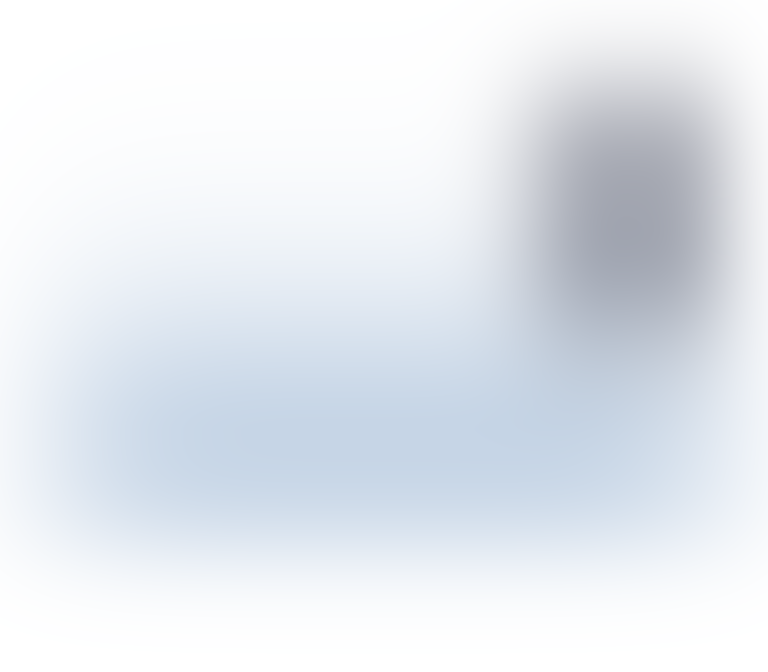
Write a Shadertoy shader that draws this background.

```glsl
// Two soft glows on a white ground: a broad pale blue pool low down
// and a smaller slate shadow at the upper right. Each is a product of
// two lopsided bell curves, and darkens the ground by multiplication.

const vec3 WHITE = vec3(1.0);
const vec3 POOL_BLUE = vec3(0.776, 0.835, 0.902);
const vec3 SHADOW_SLATE = vec3(0.655, 0.664, 0.700);

// Bell curve with its own width and steepness on either side of zero
float lopsidedBell(float offset, vec2 widths, vec2 powers) {
    float side = step(0.0, offset);
    float width = mix(widths.x, widths.y, side);
    float power = mix(powers.x, powers.y, side);
    return exp(-pow(abs(offset) / width + 1e-5, power));
}

// Soft patch; pairs hold left/right and down/up values
float softPatch(vec2 offset, vec2 widthsX, vec2 powersX,
                vec2 widthsY, vec2 powersY) {
    return lopsidedBell(offset.x, widthsX, powersX)
         * lopsidedBell(offset.y, widthsY, powersY);
}

void mainImage(out vec4 fragColor, in vec2 fragCoord) {
    vec2 uv = fragCoord / iResolution.xy;

    // Wide pool, fading slowly upward and quickly at the sides
    float pool = softPatch(uv - vec2(0.495, 0.360),
                           vec2(0.447, 0.462), vec2(5.0),
                           vec2(0.198, 0.243), vec2(3.0, 1.7));

    // Compact upright shadow
    float shadow = softPatch(uv - vec2(0.823, 0.685),
                             vec2(0.150, 0.135), vec2(2.6, 3.0),
                             vec2(0.213, 0.208), vec2(2.4, 2.8));

    vec3 color = mix(WHITE, POOL_BLUE, pool);
    color *= mix(WHITE, SHADOW_SLATE, shadow);
    fragColor = vec4(color, 1.0);
}
```
